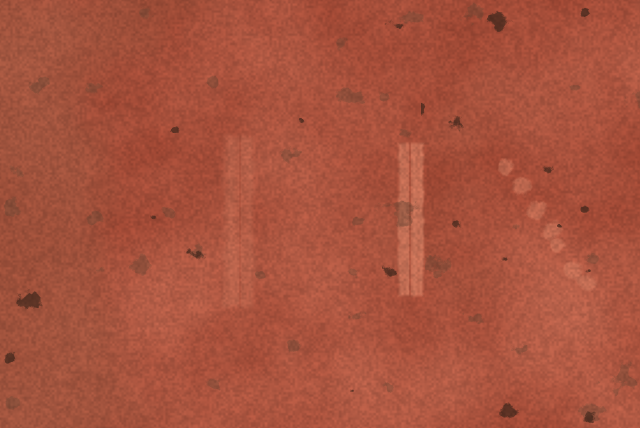
Reproduce this texture procedurally as a Shadertoy shader.

```glsl
// Worn terracotta suede: layered value noise gives the blotchy dye and fine nap,
// hashed cells scatter ragged dark stains and faint mildew, soft boxes draw two
// rubbed vertical strips, and a short loop lays a trail of pale worn spots.

const vec3 DEEP_RED  = vec3(0.570, 0.230, 0.160);
const vec3 PALE_CLAY = vec3(0.725, 0.380, 0.290);
const vec3 BROWN     = vec3(0.600, 0.330, 0.240);
const vec3 RUBBED    = vec3(0.820, 0.490, 0.380);
const vec3 STAIN     = vec3(0.270, 0.160, 0.115);
const vec3 MILDEW    = vec3(0.400, 0.270, 0.200);

const float BLOTCH_SCALE = 3.2;     // dye blotches per canvas height
const float BLOTCH_CONTRAST = 1.5;
const float NAP_SCALE = 185.0;      // nap grains per canvas height
const float NAP_CONTRAST = 0.24;
const float STAIN_CELLS = 9.0;
const float MILDEW_CELLS = 7.0;
const int TRAIL_SPOTS = 7;

// Integer hash of a lattice point, two values in 0..1
vec2 hash2(vec2 cell) {
    uvec2 v = uvec2(ivec2(cell) + 4096);
    v = v * 1664525u + 1013904223u;
    v.x += v.y * 1664525u;
    v.y += v.x * 1664525u;
    v ^= v >> 16u;
    v.x += v.y * 1664525u;
    v.y += v.x * 1664525u;
    v ^= v >> 16u;
    return vec2(v & 65535u) / 65535.0;
}

float noise(vec2 p) {
    vec2 i = floor(p), f = fract(p);
    f = f * f * (3.0 - 2.0 * f);
    float low  = mix(hash2(i).x, hash2(i + vec2(1, 0)).x, f.x);
    float high = mix(hash2(i + vec2(0, 1)).x, hash2(i + vec2(1, 1)).x, f.x);
    return mix(low, high, f.y);
}

float fbm(vec2 p) {
    float sum = 0.0, amp = 0.5;
    for (int i = 0; i < 5; i++) {
        sum += amp * noise(p);
        p = mat2(0.8, 0.6, -0.6, 0.8) * p * 2.03 + 17.0;
        amp *= 0.5;
    }
    return sum / 0.97;
}

// Broad soft patch of light or shade
float patchAt(vec2 p, vec2 centre, vec2 size) {
    vec2 q = (p - centre) / size;
    return exp(-dot(q, q));
}

// Ragged spots, at most one per cell; radius is in canvas heights
float spots(vec2 p, float cells, float density, float radius, float seed) {
    float ragged = (fbm(p * 48.0 + seed) - 0.5) * 3.0;
    vec2 home = floor(p * cells);
    float cover = 0.0;
    for (int y = -1; y <= 1; y++)
    for (int x = -1; x <= 1; x++) {
        vec2 cell = home + vec2(x, y);
        vec2 pick = hash2(cell + seed);
        vec2 q = p - (cell + 0.15 + 0.7 * hash2(cell + seed + 61.0)) / cells;
        float r = radius * mix(0.35, 1.0, pick.y * pick.y);
        float d = length(q * vec2(0.85, 1.1)) / r + ragged;
        cover = max(cover, step(pick.x, density) * (1.0 - smoothstep(0.55, 1.1, d)));
    }
    return cover;
}

// Rubbed strip with lengthwise streaks and a thin groove
float strip(vec2 p, vec2 centre, vec2 halfSize, float soft, float groove) {
    vec2 q = p - centre;
    vec2 edge = abs(q) - halfSize + (noise(p * 60.0) - 0.5) * soft;
    float body = 1.0 - smoothstep(-soft, soft, max(edge.x, edge.y));
    float streak = 0.7 + 0.5 * noise(vec2(p.x * 130.0, p.y * 4.0));
    float line = 1.0 - smoothstep(0.001, 0.004, abs(q.x - groove));
    return body * streak * (1.0 - 0.65 * line);
}

void mainImage(out vec4 fragColor, in vec2 fragCoord) {
    vec2 p = fragCoord / iResolution.y;
    float across = fragCoord.x / iResolution.x;

    // Blotchy dye, browner to the left
    float tone = 0.5 + BLOTCH_CONTRAST * (fbm(p * BLOTCH_SCALE + 5.0) - 0.5);
    tone += 0.22 * patchAt(p, vec2(0.95, 0.83), vec2(0.35, 0.18));
    tone += 0.18 * patchAt(p, vec2(1.10, 0.12), vec2(0.40, 0.16));
    tone -= 0.22 * patchAt(p, vec2(1.08, 0.48), vec2(0.16, 0.25));
    tone -= 0.20 * patchAt(p, vec2(0.20, 0.47), vec2(0.18, 0.10));
    tone -= 0.22 * patchAt(p, vec2(0.05, 0.95), vec2(0.20, 0.12));
    vec3 color = mix(DEEP_RED, PALE_CLAY, clamp(tone, 0.0, 1.15));
    float brownness = smoothstep(0.4, 0.7, fbm(p * 2.6 + 31.0) + 0.35 * (0.4 - across));
    color = mix(color, BROWN, 0.55 * brownness * (1.0 - 0.7 * across));

    // Rubbed strips and the trail of worn spots
    float rubbed = 0.32 * strip(p, vec2(0.558, 0.483), vec2(0.034, 0.198), 0.010, 0.003);
    rubbed += 0.68 * strip(p, vec2(0.960, 0.486), vec2(0.029, 0.178), 0.005, -0.002);
    float wear = (fbm(p * 40.0) - 0.5) * 1.3;
    for (int i = 0; i < TRAIL_SPOTS; i++) {
        vec2 jitter = hash2(vec2(i, 7)) - 0.5;
        vec2 spot = mix(vec2(1.19, 0.60), vec2(1.37, 0.33), float(i) / float(TRAIL_SPOTS - 1));
        float d = length(p - spot - 0.03 * jitter) / (0.021 + 0.012 * jitter.x) + wear;
        rubbed = max(rubbed, 0.55 * (1.0 - smoothstep(0.6, 1.15, d)));
    }
    color = mix(color, RUBBED, rubbed);

    // Mildew and dark stains, thicker to the right
    float mildew = spots(p, MILDEW_CELLS, 0.42, 0.030, 13.0);
    color = mix(color, MILDEW, 0.42 * mildew);
    float stain = spots(p, STAIN_CELLS, mix(0.10, 0.36, smoothstep(0.5, 0.9, across)), 0.019, 140.0);
    color = mix(color, STAIN, 0.78 * stain);

    // Fine nap
    float nap = 0.65 * noise(p * NAP_SCALE) + 0.35 * noise(p * NAP_SCALE * 0.47 + 9.0);
    color *= 1.0 + NAP_CONTRAST * (nap - 0.5);
    fragColor = vec4(color, 1.0);
}
```
